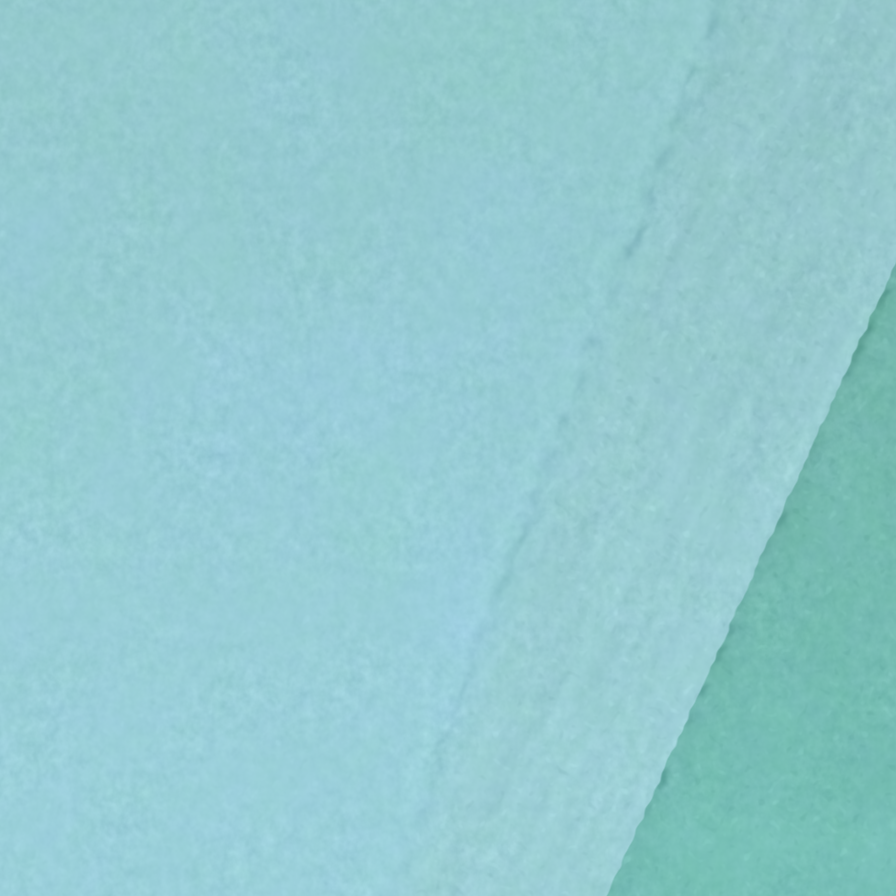
Write a WebGL 1 fragment shader that draws this texture.

```glsl
precision highp float;
// Pale aqua paper with a broken slanted crease, faint streaks and a sea-green corner.
uniform vec2 u_resolution;

vec2 randomGradient(vec2 cell) {
  vec2 p = fract(cell * vec2(0.1031, 0.1137));
  p += dot(p, p.yx + 33.33);
  float angle = 6.2832 * fract((p.x + p.y) * p.x * 7.13);
  return vec2(cos(angle), sin(angle));
}

float gradientNoise(vec2 p) {
  vec2 i = floor(p);
  vec2 f = fract(p);
  vec2 w = f * f * f * (f * (f * 6.0 - 15.0) + 10.0);
  float a = dot(randomGradient(i), f);
  float b = dot(randomGradient(i + vec2(1.0, 0.0)), f - vec2(1.0, 0.0));
  float c = dot(randomGradient(i + vec2(0.0, 1.0)), f - vec2(0.0, 1.0));
  float d = dot(randomGradient(i + 1.0), f - 1.0);
  return mix(mix(a, b, w.x), mix(c, d, w.x), w.y);
}

float fbm(vec2 p) {
  float sum = 0.0;
  float amplitude = 0.5;
  for (int i = 0; i < 4; i++) {
    sum += amplitude * gradientNoise(p);
    p = mat2(1.6, 1.2, -1.2, 1.6) * p + 17.3;
    amplitude *= 0.55;
  }
  return sum;
}

float glow(vec2 p, vec2 center, vec2 radius) {
  vec2 q = (p - center) / radius;
  return exp(-dot(q, q));
}

float ridge(float offset, float width) {
  return exp(-offset * offset / (width * width));
}

void main() {
  vec2 uv = gl_FragCoord.xy / u_resolution;
  float pixel = 1.0 / u_resolution.y;

  // Signed horizontal offsets from the slanted lines
  float edge = uv.x - (0.677 + 0.457 * uv.y) + 0.004 * gradientNoise(uv * vec2(30.0, 75.0));
  float crease = uv.x - (0.435 + 0.37 * uv.y) + 0.012 * gradientNoise(uv * vec2(8.0, 22.0) + 5.0);
  crease += 0.008 * gradientNoise(uv * vec2(50.0, 60.0) + 8.0);

  // Pale field, bluer toward the lower left
  vec3 paper = mix(vec3(0.605, 0.815, 0.855), vec3(0.58, 0.79, 0.805), smoothstep(0.0, 1.0, uv.y));
  float blue = glow(uv, vec2(0.55, 0.74), vec2(0.09, 0.10))
             + glow(uv, vec2(0.44, 0.58), vec2(0.13, 0.08))
             + glow(uv, vec2(0.27, 0.53), vec2(0.13, 0.12))
             + glow(uv, vec2(0.33, 0.93), vec2(0.07, 0.16))
             + glow(uv, vec2(0.50, 0.35), vec2(0.06, 0.12))
             + glow(uv, vec2(0.03, 0.74), vec2(0.06, 0.07));
  paper += vec3(0.006, 0.001, 0.022) * blue;
  float green = glow(uv, vec2(0.55, 0.93), vec2(0.08, 0.07))
              + glow(uv, vec2(0.43, 0.43), vec2(0.07, 0.09))
              + glow(uv, vec2(0.03, 0.51), vec2(0.06, 0.08));
  paper += vec3(-0.004, 0.006, -0.010) * green;

  // Greyer strip between the crease and the corner
  float strip = smoothstep(-0.02, 0.05, crease);
  vec3 stripColor = mix(vec3(0.61, 0.81, 0.83), vec3(0.58, 0.775, 0.79), smoothstep(0.1, 0.95, uv.y));
  paper = mix(paper, stripColor, 0.8 * strip);

  // Streaks run along the slant
  float streak = gradientNoise(vec2(edge * 38.0, uv.y * 4.0)) + 0.7 * gradientNoise(vec2(edge * 90.0, uv.y * 14.0));
  paper += 0.024 * streak * strip;

  // Crease made of short dark dashes with a light flank
  float dashes = smoothstep(-0.25, 0.35, gradientNoise(vec2(crease * 30.0, uv.y * 24.0) + 9.0));
  float creaseDepth = mix(0.035, 0.085, uv.y) * dashes;
  paper -= creaseDepth * ridge(crease, 0.007) * vec3(1.0, 0.95, 0.85);
  paper += 0.010 * ridge(crease + 0.022, 0.012);

  // Pale lip beside the corner
  paper += 0.014 * ridge(edge + 0.010, 0.009);

  // Sea-green corner with uneven shade along its border
  vec3 corner = mix(vec3(0.465, 0.75, 0.715), vec3(0.455, 0.72, 0.68), smoothstep(0.0, 0.65, uv.y));
  corner += 0.03 * fbm(uv * 9.0 + 31.0);
  corner -= vec3(0.02, 0.03, 0.025) * exp(-max(edge, 0.0) / 0.02);
  float border = smoothstep(-0.1, 0.4, gradientNoise(vec2(uv.y * 45.0, 4.5)));
  corner -= 0.07 * border * ridge(edge - 0.003, 0.005);
  float inCorner = smoothstep(-0.5 * pixel - 0.001, 0.5 * pixel + 0.001, edge);
  vec3 color = mix(paper, corner, inCorner);

  // Cloudy tint, then patchy grain with sparse flecks
  float cloud = fbm(uv * 7.0 + 3.0);
  float tint = fbm(uv * 22.0 + 50.0);
  float grain = fbm(uv * vec2(62.0, 56.0) + 11.0);
  float fine = gradientNoise(uv * vec2(150.0, 135.0) + 70.0);
  float patchy = 0.8 + 0.8 * gradientNoise(uv * 11.0 + 23.0);
  float fleck = gradientNoise(mat2(0.8, 0.6, -0.6, 0.8) * uv * vec2(85.0, 85.0) + 40.0);
  float flecks = smoothstep(0.3, 0.6, fleck) - smoothstep(0.3, 0.6, -fleck);
  color += vec3(0.014, 0.010, 0.014) * cloud;
  color += vec3(0.014, -0.008, 0.035) * tint;
  color += vec3(0.075, 0.062, 0.062) * patchy * grain;
  color += 0.022 * patchy * fine + 0.022 * flecks * (0.6 + 0.7 * strip);

  gl_FragColor = vec4(clamp(color, 0.0, 1.0), 1.0);
}
```
